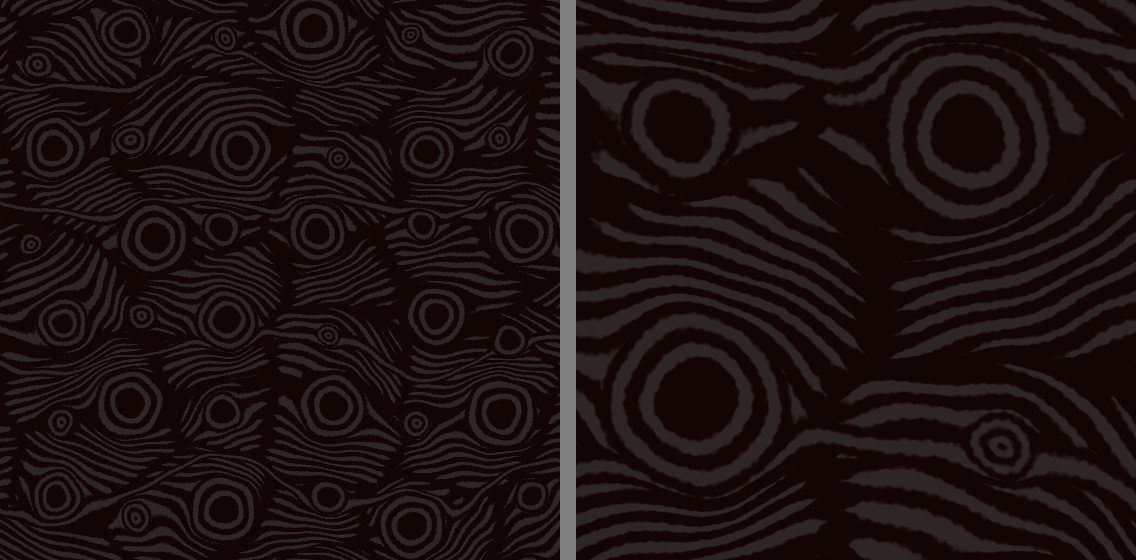
Left, the full canvas; right, a detail of the centre.
This pattern is drawn by a Shadertoy shader. Its source:

```glsl
// Dark block-print pattern: ringed eddies wrapped by bundles of tapering strokes.

const vec3 GROUND = vec3(0.08, 0.02, 0.02);
const vec3 INK = vec3(0.18, 0.15, 0.14);
const float EDDIES_PER_SIDE = 6.0;

struct Cell { vec2 offset; float gap; vec2 id; };
struct Eddies { vec2 push; float rim; float rings; };

vec2 hash2(vec2 p) {
    vec3 q = fract(vec3(p.xyx) * vec3(0.1031, 0.1030, 0.0973));
    q += dot(q, q.yzx + 33.33);
    return fract((q.xx + q.yz) * q.zy);
}

// Cellular noise: offset from the nearest site and gap to the next one
Cell cellular(vec2 p) {
    vec2 base = floor(p);
    float nearest = 9.0, second = 9.0;
    Cell cell = Cell(vec2(0.0), 0.0, vec2(0.0));
    for (int j = -1; j <= 1; j++)
    for (int i = -1; i <= 1; i++) {
        vec2 id = base + vec2(i, j);
        vec2 offset = p - id - 0.15 - 0.7 * hash2(id);
        float d = length(offset);
        if (d < nearest) {
            second = nearest;
            nearest = d;
            cell.offset = offset;
            cell.id = id;
        } else second = min(second, d);
    }
    cell.gap = second - nearest;
    return cell;
}

// Signed distance to the concentric rings of one eddy
float ringDistance(float r, float radius) {
    float pitch = radius / (radius > 0.042 ? 3.0 : 2.0);
    float d = (abs(fract(r / pitch) - 0.5) - 0.23) * pitch;
    if (pitch > 0.014) d = max(d, pitch - r);
    return max(d, r - radius);
}

// Large and small eddies alternate; each pushes the flow out of its disc
Eddies gatherEddies(vec2 p) {
    Eddies e = Eddies(vec2(0.0), 1.0, 1.0);
    vec2 base = floor(p * EDDIES_PER_SIDE);
    float reach = 1.25 / EDDIES_PER_SIDE;
    for (int j = -1; j <= 1; j++)
    for (int i = -1; i <= 1; i++) {
        vec2 id = base + vec2(i, j);
        vec2 centre = (id + 0.3 + 0.4 * hash2(id + 17.0)) / EDDIES_PER_SIDE;
        float size = hash2(id + 41.0).x;
        bool large = mod(id.x + id.y, 2.0) < 0.5;
        float radius = large ? mix(0.044, 0.064, size) : mix(0.018, 0.036, size);
        vec2 arm = p - centre;
        float r = length(arm);
        float fade = max(0.0, 1.0 - r * r / (reach * reach));
        e.push += arm * min(1.0, radius * radius / max(r * r, 1e-5) * fade * fade);
        e.rim = min(e.rim, r - radius);
        e.rings = min(e.rings, ringDistance(r, radius));
    }
    return e;
}

// Curved parallel strokes, one direction per patch, tapering at its border
float strokeDistance(vec2 q, float density) {
    vec2 grid = vec2(4.2, 7.0);
    Cell patchCell = cellular(q * grid);
    vec2 seed = hash2(patchCell.id + 73.0);
    float angle = (seed.x - 0.5) * 1.2;
    vec2 local = patchCell.offset / grid;
    local = mat2(cos(angle), -sin(angle), sin(angle), cos(angle)) * local;
    float phase = (local.y + (seed.y - 0.5) * 5.0 * local.x * local.x) * density;
    float vary = hash2(vec2(floor(phase), seed.x * 91.0)).x;
    float halfWidth = 0.21 + 0.06 * sin(local.x * 30.0 + vary * 20.0);
    float taper = smoothstep(0.0, 0.08 + 0.25 * vary, patchCell.gap);
    return (abs(fract(phase) - 0.5) - mix(-0.12, halfWidth, taper)) / density;
}

// Distance to long wavy lines that link the eddies
float ridgeDistance(vec2 q, float rows) {
    float level = q.y + 0.025 * sin(q.x * 11.0) + 0.012 * sin(q.x * 23.0 + 2.0);
    return abs(fract(level * rows) - 0.5) / rows;
}

void mainImage(out vec4 fragColor, in vec2 fragCoord) {
    vec2 uv = fragCoord / iResolution.y;

    // Hand-drawn wobble, then flow coordinates bent around the eddies
    vec2 p = uv + 0.002 * sin(uv.yx * 70.0 + 3.0 * sin(uv * 29.0));
    Eddies eddies = gatherEddies(p);
    vec2 q = p - eddies.push;
    q.y += 0.022 * sin(q.x * 9.0 + 2.0 * sin(q.y * 8.0));

    // Strokes keep clear of ridges, and both keep clear of eddies
    float ridge = ridgeDistance(q, 4.0);
    float flow = max(strokeDistance(q, 50.0), 0.011 - ridge);
    flow = min(flow, ridge - 0.004);
    float d = min(max(flow, 0.002 - eddies.rim), eddies.rings);

    // Ragged print edge
    float grain = length(cellular(uv * 150.0).offset) - 0.42;
    d += 0.0026 * grain;
    float edge = max(0.0013, 0.75 / iResolution.y);
    float ink = 1.0 - smoothstep(-edge, edge, d);
    fragColor = vec4(mix(GROUND, INK, ink), 1.0);
}
```
